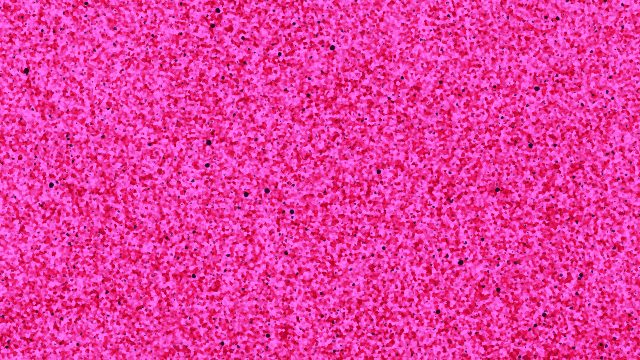
Reproduce this texture procedurally as a WebGL 2 fragment shader.

```glsl
#version 300 es
precision highp float;

uniform vec2 u_resolution;
out vec4 outColor;

const vec3 WINE = vec3(0.55, 0.04, 0.25);
const vec3 DEEP_RED = vec3(0.70, 0.02, 0.19);
const vec3 CRIMSON = vec3(0.89, 0.06, 0.31);
const vec3 ROSE = vec3(0.91, 0.14, 0.50);
const vec3 HOT_PINK = vec3(0.94, 0.24, 0.68);
const vec3 ORCHID = vec3(0.98, 0.36, 0.87);
const vec3 PALE_ORCHID = vec3(1.0, 0.45, 0.94);
const vec3 PORE = vec3(0.13, 0.02, 0.14);

float hash(vec2 p, float seed) {
  return fract(sin(dot(p, vec2(127.1, 311.7)) + seed * 74.7) * 43758.545);
}

mat2 rotation(float angle) {
  float c = cos(angle), s = sin(angle);
  return mat2(c, s, -s, c);
}

float valueNoise(vec2 p, float seed) {
  vec2 cell = floor(p), f = fract(p);
  f = f * f * (3.0 - 2.0 * f);
  float low = mix(hash(cell, seed), hash(cell + vec2(1, 0), seed), f.x);
  float high = mix(hash(cell + vec2(0, 1), seed), hash(cell + vec2(1, 1), seed), f.x);
  return mix(low, high, f.y);
}

// Packed angular grains of random tone, blended softly at their borders
float packedGrains(vec2 p, float sharpness, float seed) {
  vec2 home = floor(p);
  float sum = 0.0, total = 0.0;
  for (int y = -1; y <= 1; y++) {
    for (int x = -1; x <= 1; x++) {
      vec2 cell = home + vec2(x, y);
      vec2 jitter = vec2(hash(cell, seed + 1.0), hash(cell, seed + 2.0));
      float weight = exp(-sharpness * length(p - cell - jitter));
      sum += weight * hash(cell, seed);
      total += weight;
    }
  }
  return sum / total;
}

// Coverage of scattered chips; rough = 0 gives round dots
float scatter(vec2 p, float freq, float density, vec2 radii, float rough, float soft, float seed) {
  vec2 home = floor(p * freq);
  float coverage = 0.0;
  for (int y = -1; y <= 1; y++) {
    for (int x = -1; x <= 1; x++) {
      vec2 cell = home + vec2(x, y);
      vec2 jitter = vec2(hash(cell, seed + 1.0), hash(cell, seed + 2.0));
      float size = hash(cell, seed + 3.0);
      float turn = 6.2832 * hash(cell, seed + 4.0);
      vec2 d = rotation(turn) * (p - (cell + jitter) / freq);
      d.y *= 1.0 + 0.6 * rough;
      float angle = atan(d.y, d.x + 1e-6);
      float lobes = 1.0 + rough * (0.2 * sin(3.0 * angle + turn) + 0.1 * sin(5.0 * angle));
      float radius = mix(radii.x, radii.y, size * size) * lobes;
      float chip = 1.0 - smoothstep(-soft, soft, length(d) - radius);
      coverage = max(coverage, chip * step(hash(cell, seed), density));
    }
  }
  return coverage;
}

// Tone in standard deviations around the mean, mapped to the grain colours
vec3 grainColor(float tone) {
  vec3 c = mix(DEEP_RED, CRIMSON, smoothstep(-2.1, -1.5, tone));
  c = mix(c, ROSE, smoothstep(-1.3, -0.75, tone));
  c = mix(c, HOT_PINK, smoothstep(-0.7, 0.0, tone));
  c = mix(c, ORCHID, smoothstep(0.2, 0.9, tone));
  return mix(c, PALE_ORCHID, smoothstep(1.2, 2.0, tone));
}

float grainTone(vec2 p) {
  float grains = packedGrains(rotation(0.6) * p * 118.0, 16.0, 1.0);
  float grit = valueNoise(rotation(1.1) * p * 165.0, 4.0);
  return (0.6 * grains + 0.4 * grit - 0.5) / 0.158;
}

void main() {
  vec2 p = gl_FragCoord.xy / u_resolution.y;
  vec2 uv = gl_FragCoord.xy / u_resolution;
  float soft = max(0.6 / u_resolution.y, 0.0018);

  // Broad drift: lighter at the upper left, redder at the lower right
  float drift = 0.25 * (uv.y - uv.x);
  drift += 0.35 * (valueNoise(p * 4.0, 5.0) - 0.5);
  drift += 0.4 * (valueNoise(p * 19.0, 6.0) - 0.5);
  vec3 color = grainColor(grainTone(p) + drift + 0.08);

  // Pale flecks and red chips
  float pale = scatter(p, 42.0, 0.1, vec2(0.003, 0.006), 0.8, soft, 10.0);
  color = mix(color, PALE_ORCHID, 0.6 * pale);
  float red = scatter(p, 30.0, 0.24, vec2(0.0035, 0.0095), 0.6, soft, 20.0);
  vec3 redColor = mix(DEEP_RED, CRIMSON, valueNoise(p * 40.0, 7.0));
  color = mix(color, redColor, 0.9 * red);

  // Wine flecks, small dark specks and round pores
  float flecks = scatter(p, 56.0, 0.3, vec2(0.0025, 0.005), 0.7, soft, 30.0);
  color = mix(color, WINE, 0.8 * flecks);
  float specks = scatter(p, 36.0, 0.3, vec2(0.002, 0.0055), 0.6, soft, 50.0);
  color = mix(color, PORE, 0.8 * specks);
  float pores = scatter(p, 14.0, 0.15, vec2(0.004, 0.0085), 0.25, soft, 40.0);
  color = mix(color, PORE, 0.95 * pores);

  outColor = vec4(color, 1.0);
}
```
